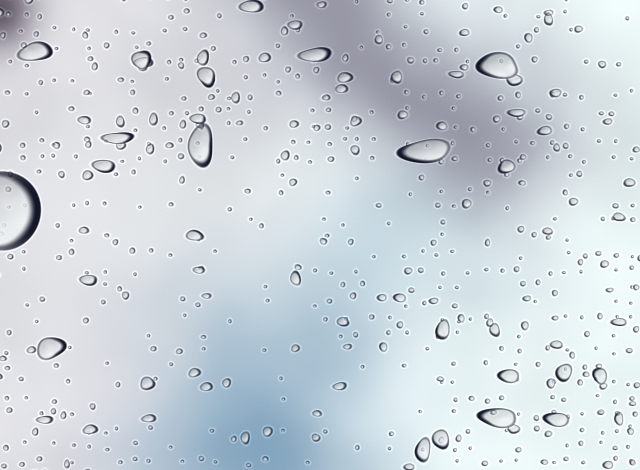
Write a Shadertoy shader that draws this texture.

```glsl
// Rain drops on a window in front of a blurred, cloudy sky.
// The sky is a few soft colour patches warped by gradient noise; the drops come
// from jittered grids, one per size, each drop with a dark refracting rim.

const vec3 INK = vec3(0.05, 0.06, 0.13);
const vec3 MAUVE = vec3(0.57, 0.57, 0.63);
const vec3 BLUE = vec3(0.50, 0.635, 0.74);

vec2 hash2(vec2 p) {
    p = vec2(dot(p, vec2(127.1, 311.7)), dot(p, vec2(269.5, 183.3)));
    return fract(sin(p) * 43758.5453);
}

float gradientNoise(vec2 p) {
    vec2 i = floor(p), f = fract(p);
    vec2 u = f * f * f * (f * (f * 6.0 - 15.0) + 10.0);
    vec2 o = vec2(0.0, 1.0);
    float a = dot(hash2(i) * 2.0 - 1.0, f);
    float b = dot(hash2(i + o.yx) * 2.0 - 1.0, f - o.yx);
    float c = dot(hash2(i + o.xy) * 2.0 - 1.0, f - o.xy);
    float d = dot(hash2(i + o.yy) * 2.0 - 1.0, f - o.yy);
    return mix(mix(a, b, u.x), mix(c, d, u.x), u.y);
}

float fbm(vec2 p) {
    float sum = 0.0, amp = 0.6;
    for (int i = 0; i < 3; i++) {
        sum += amp * gradientNoise(p);
        p = p * 2.03 + 11.7;
        amp *= 0.45;
    }
    return sum;
}

float segmentDistance(vec2 p, vec2 a, vec2 b) {
    vec2 ab = b - a;
    return length(p - a - ab * clamp(dot(p - a, ab) / dot(ab, ab), 0.0, 1.0));
}

float glow(float d) { return exp(-d * d); }

vec3 sky(vec2 p) {
    vec2 q = p + 0.22 * vec2(fbm(p * 2.6), fbm(p * 2.6 + 7.3));
    vec3 col = mix(vec3(0.865, 0.865, 0.885), vec3(0.92, 0.965, 0.968), smoothstep(0.15, 1.0, q.x));
    col += 0.13 * fbm(p * 3.2 + 3.1);

    // Pale clouds, then the mauve band and the blue gap between them
    col = mix(col, vec3(0.91, 0.925, 0.935), 0.7 * glow(length((q - vec2(0.3, 0.48)) / vec2(0.35, 0.2))));
    col = mix(col, vec3(0.70, 0.79, 0.84), 0.6 * glow(segmentDistance(q, vec2(0.5, 0.2), vec2(0.95, 0.5)) / 0.16));
    col = mix(col, MAUVE, 0.92 * glow(segmentDistance(q, vec2(0.62, 1.03), vec2(1.04, 0.70)) / 0.18));
    col = mix(col, BLUE, 0.95 * glow(length((q - vec2(0.54, 0.06)) / vec2(0.25, 0.23))));

    // Dark corner at the upper left
    return mix(col, vec3(0.22, 0.17, 0.24), 0.75 * glow(length((p - vec2(0.0, 0.98)) / vec2(0.07, 0.08))));
}

// Paints one drop of the given radius; offset is measured from its centre.
vec3 paintDrop(vec3 col, vec2 offset, float radius, vec2 seed, float rimAngle, float lumpiness) {
    float px = 1.0 / iResolution.y;
    float stretch = 1.0 + lumpiness * (seed.x - 0.35);
    vec2 n = offset / radius * vec2(1.0 / stretch, stretch);
    float angle = atan(n.y, n.x);
    float lump = sin(2.0 * angle + 6.3 * seed.y) + 0.7 * sin(3.0 * angle + 9.0 * seed.x);
    float edge = (length(n) * (1.0 + 0.13 * lumpiness * lump) - 1.0) * radius;

    // Faint bright fringe on the glass around the drop
    col += 0.10 * glow((edge - 0.002) / 0.002);

    // Lens body: grey at the upper left, white at the lower right
    float shade = smoothstep(-0.9, 0.7, dot(n, vec2(0.55, -0.75)));
    vec3 body = mix(col * 0.84, vec3(0.95, 0.965, 0.97), 0.15 + 0.75 * shade);
    body += 0.06 * gradientNoise(n * 1.8 + seed * 20.0);

    // Rim, thickest on the side that faces rimAngle
    float facing = smoothstep(-0.5, 1.0, cos(angle - rimAngle));
    float width = radius * mix(0.07, 0.22, facing) + 0.0006;
    float rim = smoothstep(-width * 1.5 - px, -width * 0.5, edge);
    float strength = mix(0.5, 0.97, facing) * mix(0.72, 1.0, smoothstep(0.004, 0.02, radius));
    body = mix(body, INK, rim * strength);

    return mix(col, body, smoothstep(px, -px, edge));
}

// Share of cells holding a drop: clustered, busy at lower right, sparse mid-way.
float density(vec2 p) {
    float d = 0.36 + 0.7 * gradientNoise(p * 3.3 + 5.0);
    d += 0.25 * smoothstep(0.6, 1.1, p.x) * smoothstep(0.55, 0.1, p.y);
    return d - 0.3 * glow(length((p - vec2(0.62, 0.42)) / vec2(0.3, 0.16)));
}

void mainImage(out vec4 fragColor, in vec2 fragCoord) {
    vec2 p = fragCoord / iResolution.y;
    vec3 col = sky(p);

    // Drops from specks up to large ones
    float cell = 0.034;
    for (int layer = 0; layer < 4; layer++) {
        vec2 grid = p / cell + float(layer) * 3.37;
        vec2 id = floor(grid);
        vec2 key = id + float(layer) * 57.0;
        vec2 place = hash2(key), pick = hash2(key + 19.3), seed = hash2(key + 41.9);
        vec2 centre = (id + 0.5 + 0.5 * (place - 0.5) - float(layer) * 3.37) * cell;
        float radius = cell * mix(0.10, 0.19, pick.y * pick.y);
        float rimAngle = mix(-0.1, 3.8, step(0.8, centre.x)) + 1.8 * (seed.y - 0.5);
        if (pick.x < density(centre))
            col = paintDrop(col, p - centre, radius, seed, rimAngle, 0.2 + 0.22 * float(layer));
        cell *= 1.8;
    }

    // One big drop cut by the left border
    col = paintDrop(col, p - vec2(0.005, 0.552), 0.083, vec2(0.35, 0.2), 0.0, 0.1);

    // Fine grain
    col += 0.012 * gradientNoise(p * 260.0);
    fragColor = vec4(clamp(col, 0.0, 1.0), 1.0);
}
```
